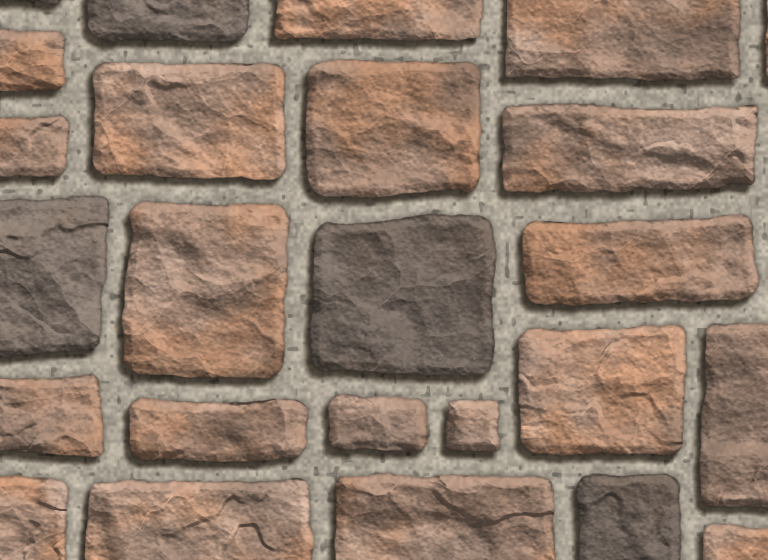
Reproduce this texture procedurally as a WebGL 2 fragment shader.

```glsl
#version 300 es
precision highp float;
uniform vec2 u_resolution;
out vec4 fragColor;
// Lengths are in canvas heights
const vec2 CELL = vec2(0.37, 0.25);
const vec2 SEED = vec2(17.0, 41.0);
const float JOINT = 0.023;
const vec2 LIGHT = vec2(0.50, 0.87);
const vec2 SHADOW_OFFSET = vec2(0.010, 0.014);
const float RELIEF = 0.60;
const vec3 STONE = vec3(0.615, 0.508, 0.440);
const vec3 RUST = vec3(0.665, 0.505, 0.400);
const vec3 PALE = vec3(0.690, 0.590, 0.525);
const vec3 UMBER = vec3(0.470, 0.400, 0.355);
const vec3 CHARCOAL = vec3(0.390, 0.360, 0.335);
const vec3 MORTAR = vec3(0.690, 0.657, 0.600);

float hash(vec2 p) {
  vec3 q = fract(p.xyx * 0.1031);
  q += dot(q, q.yzx + 33.33);
  return fract((q.x + q.y) * q.z);
}
float noise(vec2 p) {
  vec2 i = floor(p), f = fract(p);
  f = f * f * (3.0 - 2.0 * f);
  return mix(mix(hash(i), hash(i + vec2(1, 0)), f.x),
             mix(hash(i + vec2(0, 1)), hash(i + 1.0), f.x), f.y);
}
float fbm(vec2 p) {
  float sum = 0.0, amp = 0.53;
  for (int i = 0; i < 4; i++) {
    sum += amp * noise(p);
    p = mat2(1.6, 1.2, -1.2, 1.6) * p + 7.3;
    amp *= 0.5;
  }
  return sum;
}
// Interlocking joints: even cells hold a horizontal one, odd cells a vertical one
float cut(vec2 cell) { return mix(0.22, 0.78, hash(cell + SEED)); }
bool isEven(vec2 cell) { return mod(cell.x + cell.y, 2.0) < 0.5; }
// Signed distance to the stone in x, stone identity in yz
vec3 wall(vec2 p) {
  p += 0.022 * (vec2(noise(p * 5.0), noise(p * 5.0 + 31.0)) - 0.5);
  vec2 g = p / CELL, c = floor(g), f = g - c, s = vec2(0.0);
  if (isEven(c)) {
    s.y = step(cut(c), f.y);
    s.x = step(cut(c + vec2(0.0, 2.0 * s.y - 1.0)), f.x);
  } else {
    s.x = step(cut(c), f.x);
    s.y = step(cut(c + vec2(2.0 * s.x - 1.0, 0.0)), f.y);
  }
  vec2 ne = c + s, sw = ne - 1.0, nw = vec2(sw.x, ne.y), se = vec2(ne.x, sw.y), id = ne;
  bool even = isEven(sw);
  vec2 lo = CELL * (sw + (even ? vec2(cut(nw), cut(sw)) : vec2(cut(sw), cut(se))));
  vec2 hi = CELL * (ne + (even ? vec2(cut(se), cut(ne)) : vec2(cut(ne), cut(nw))));
  // Divide tall and very long blocks
  vec2 size = hi - lo, mid = lo + size * mix(0.38, 0.62, hash(id + 5.7));
  if (size.y > 0.22 && size.y > 1.1 * size.x) {
    if (p.y > mid.y) { lo.y = mid.y; id += 0.37; } else hi.y = mid.y;
  } else if (size.x > 0.50 || (size.x > 0.30 && size.y < 0.16 && hash(id + 2.3) > 0.6)) {
    if (p.x > mid.x) { lo.x = mid.x; id += 0.61; } else hi.x = mid.x;
  }
  float radius = mix(0.008, 0.032, hash(id + 8.1));
  float inset = JOINT * mix(0.75, 1.2, hash(id + 3.9));
  vec2 q = abs(p - 0.5 * (lo + hi)) - 0.5 * (hi - lo) + inset + radius;
  float d = length(max(q, 0.0)) + min(max(q.x, q.y), 0.0) - radius;
  return vec3(d + 0.012 * (fbm(p * 26.0) - 0.5), id);
}
// Hollow chip scars meeting in sharp ridges
float scars(vec2 p) {
  float best = 9.0;
  for (int k = 0; k < 9; k++) {
    vec2 c = floor(p) + vec2(k % 3 - 1, k / 3 - 1);
    vec2 r = c + vec2(hash(c), hash(c + 57.0)) - p;
    best = min(best, dot(r, r) + 0.35 * hash(c + 19.0));
  }
  return best;
}
float stoneHeight(vec2 p) {
  vec3 s = wall(p);
  vec2 q = p + s.yz * 3.17;
  vec2 w = q + 0.09 * (vec2(fbm(q * 8.0), fbm(q * 8.0 + 13.0)) - 0.5);
  float level = 4.0 * fbm(w * vec2(3.6, 6.0));
  float ledge = floor(level) + smoothstep(0.0, 0.2, fract(level));
  float h = 0.024 * scars(w * vec2(6.0, 8.0)) + 0.006 * scars(w * vec2(15.0, 21.0));
  h += 0.007 * ledge * smoothstep(0.35, 0.6, noise(q * 7.0 + 4.0));
  h += 0.011 * fbm(q * vec2(22.0, 32.0)) + 0.0011 * noise(q * 150.0);
  return h + 0.009 * (1.0 - smoothstep(-0.018, 0.002, s.x));
}
vec3 stoneColour(vec2 p, vec2 id) {
  vec2 q = p + id * 3.17;
  vec3 col = mix(STONE, RUST, smoothstep(0.42, 0.68, fbm(q * 6.0)));
  col = mix(col, PALE, 0.7 * smoothstep(0.48, 0.72, fbm(q * 7.0 + 23.0)));
  col = mix(col, UMBER, 0.65 * smoothstep(0.50, 0.74, fbm(q * vec2(5.0, 8.0) + 47.0)));
  col = mix(col, CHARCOAL, 0.8 * step(0.91, hash(id + 1.7))) * mix(0.92, 1.07, hash(id + 6.4));
  return col * (1.0 + 0.13 * (noise(p * 170.0) - 0.5) + 0.14 * (fbm(p * 55.0) - 0.5));
}
vec3 mortarColour(vec2 p) {
  float sand = 0.22 * (noise(p * 165.0) + fbm(p * 60.0) - 1.0);
  float trowel = 0.13 * (noise(p * vec2(22.0, 105.0)) - 0.5);
  float pits = 0.25 * smoothstep(0.76, 0.92, noise(p * 85.0 + 9.0));
  return MORTAR * (1.0 + sand + trowel - pits);
}
void main() {
  vec2 p = gl_FragCoord.xy / u_resolution.y;
  float px = 1.0 / u_resolution.y, e = 0.0024, h = stoneHeight(p);
  vec3 s = wall(p);
  // Stone face lit from the upper right
  vec2 slope = vec2(stoneHeight(p + vec2(e, 0)) - h, stoneHeight(p + vec2(0, e)) - h) / e;
  float shade = clamp(-RELIEF * dot(slope, LIGHT), -0.48, 0.20);
  vec3 stone = stoneColour(p, s.yz) * (1.0 + shade) * (1.0 - 0.22 * smoothstep(-0.006, 0.001, s.x));
  // Recessed mortar with thrown and contact shadows
  float shadow = 1.0 - smoothstep(-0.007, 0.007, wall(p + SHADOW_OFFSET).x);
  float contact = exp(-max(s.x, 0.0) / 0.005);
  vec3 mortar = mortarColour(p) * (1.0 - 0.58 * shadow) * (1.0 - 0.26 * contact);
  mortar *= mix(vec3(1.0), vec3(1.0, 0.95, 0.89), shadow);
  fragColor = vec4(mix(stone, mortar, smoothstep(-px, px, s.x)), 1.0);
}
```
